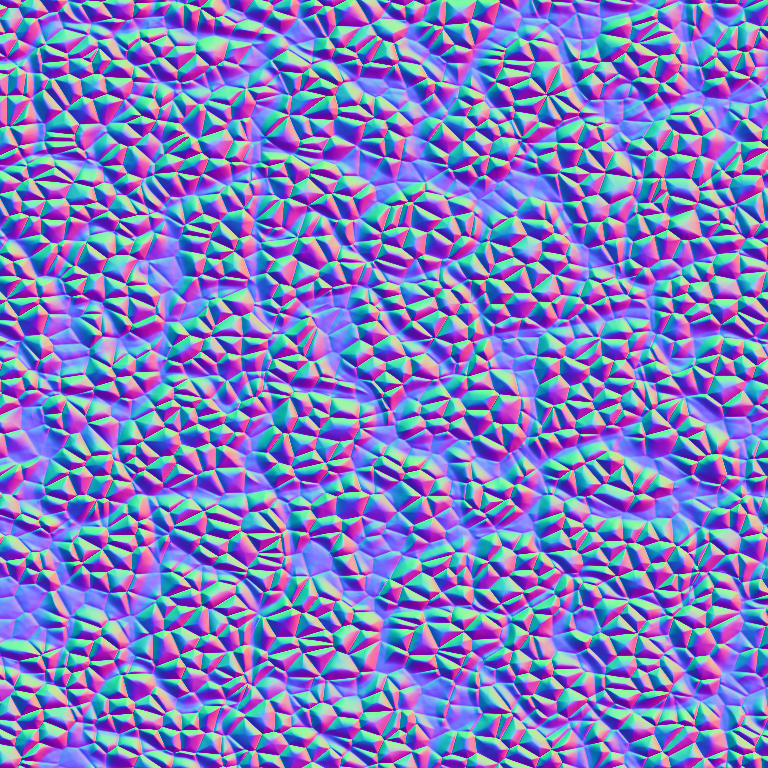
A Shadertoy shader for this texture map:

```glsl
// Tangent-space normal map of pebbled leather: tilted Voronoi grains are
// gathered in larger Voronoi clusters, with shallow creases between them.
// The normal comes from corner differences of one height function.

// Integer hash: two values in 0..1 per lattice point
vec2 hash2(vec2 cell) {
    uvec2 v = uvec2(ivec2(cell)) * 1664525u + 1013904223u;
    v.x += v.y * 1664525u;
    v.y += v.x * 1664525u;
    v ^= v >> 16u;
    v.x += v.y * 1664525u;
    v.y += v.x * 1664525u;
    v ^= v >> 16u;
    return vec2(v & 65535u) / 65535.0;
}

float valueNoise(vec2 p) {
    vec2 i = floor(p), f = fract(p);
    f = f * f * (3.0 - 2.0 * f);
    float low = mix(hash2(i).x, hash2(i + vec2(1, 0)).x, f.x);
    float high = mix(hash2(i + vec2(0, 1)).x, hash2(i + vec2(1, 1)).x, f.x);
    return mix(low, high, f.y);
}

// Distance to the nearest cell border; also the cell and the vector to its seed
float cellBorder(vec2 p, out vec2 cell, out vec2 toSeed) {
    vec2 base = floor(p), f = p - base;
    float nearest = 8.0;
    for (int y = -1; y <= 1; y++)
    for (int x = -1; x <= 1; x++) {
        vec2 g = vec2(x, y);
        vec2 r = g + hash2(base + g) - f;
        if (dot(r, r) < nearest) {
            nearest = dot(r, r);
            toSeed = r;
            cell = base + g;
        }
    }
    float border = 8.0;
    for (int y = -2; y <= 2; y++)
    for (int x = -2; x <= 2; x++) {
        vec2 other = cell + vec2(x, y);
        vec2 r = other - base + hash2(other) - f;
        vec2 across = r - toSeed;
        if (dot(across, across) > 1e-5)
            border = min(border, dot(0.5 * (toSeed + r), normalize(across)));
    }
    return border;
}

float leatherHeight(vec2 p) {
    vec2 cell, toSeed;

    // Clusters with wavy outlines; some creases fade out
    vec2 wobble = vec2(valueNoise(p * 17.0), valueNoise(p * 17.0 + 53.0));
    float gap = cellBorder(p * 8.0 + 0.6 * wobble, cell, toSeed);
    float cluster = smoothstep(0.03, 0.22, gap + 0.16 * (valueNoise(p * 12.0 + 91.0) - 0.4));

    // Grains rise steeply from the cracks to a randomly tilted top
    float crack = cellBorder(p * vec2(34.0, 39.0) + 0.25 * wobble, cell, toSeed);
    vec2 tilt = 2.2 * (hash2(cell + 211.0) - 0.5) + vec2(0.25, 0.2);
    float top = 0.75 + 0.4 * hash2(cell + 77.0).x - dot(tilt, toSeed);
    float grain = (1.0 - exp(-6.0 * crack)) * top;

    // Fine wrinkles keep the creases from being flat
    float wrinkle = valueNoise(p * vec2(95.0, 80.0)) + 0.5 * valueNoise(p * 170.0);
    return 0.034 * grain * mix(0.13, 1.0, cluster) + 0.009 * cluster + 0.0013 * wrinkle;
}

void mainImage(out vec4 fragColor, in vec2 fragCoord) {
    vec2 uv = fragCoord / iResolution.y;

    // Corner differences smooth the slope along both axes
    float e = 0.0011;
    float lowLeft = leatherHeight(uv + vec2(-e, -e));
    float lowRight = leatherHeight(uv + vec2(e, -e));
    float highLeft = leatherHeight(uv + vec2(-e, e));
    float highRight = leatherHeight(uv + vec2(e, e));
    vec2 slope = vec2(lowRight + highRight - lowLeft - highLeft,
                      highLeft + highRight - lowLeft - lowRight) / (4.0 * e);

    vec3 normal = normalize(vec3(-slope, 1.0));
    fragColor = vec4(0.5 + 0.5 * normal, 1.0);
}
```
